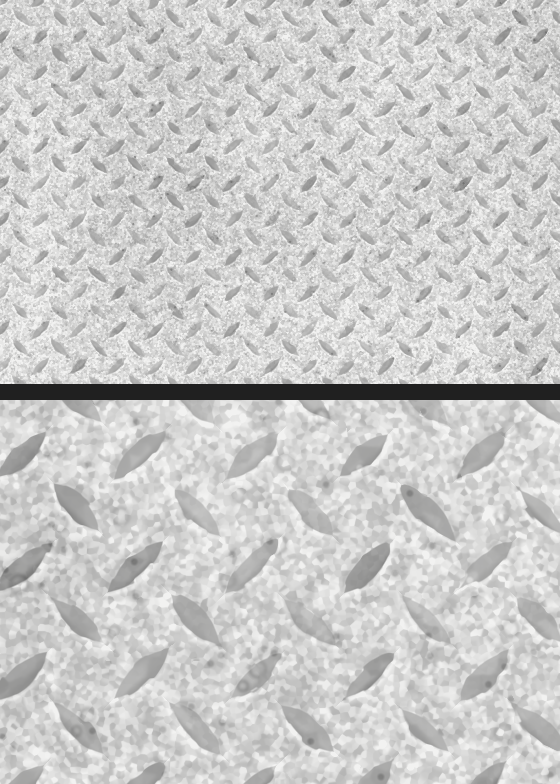
Top, the full canvas; bottom, a detail of the centre.
This texture is drawn by a Shadertoy shader. Its source:

```glsl
const vec2  PITCH       = vec2(0.1, 0.0954);     // spacing of one tread family
const vec2  ORIGIN      = vec2(0.7053, 0.5228);  // centre of one rising tread
const vec2  HALF_SIZE   = vec2(0.0305, 0.0092);  // tread half length, half width
const float TILT        = 0.77;                  // tread angle in radians
const float JITTER      = 0.0022;                // placement error of a tread
const float RISING_INK  = 0.19;                  // darkening of rising treads
const float FALLING_INK = 0.155;                 // darkening of falling treads
const float EDGE_INK    = 0.15;                  // extra shade on the lower flank
const float RIM_LIGHT   = 0.07;                  // glint below each tread
const float STEEL       = 0.838;                 // base brightness
const float GRAIN       = 0.19;
const float MOTTLE      = 0.10;
const float BLOTCH      = 0.035;
const vec3  TINT        = vec3(1.0, 1.0, 0.996);

float hash(vec2 p) {
    vec3 q = fract(p.xyx * vec3(0.1031, 0.1030, 0.0973));
    q += dot(q, q.yzx + 33.33);
    return fract((q.x + q.y) * q.z);
}

// Cellular noise: x = nearest distance, y = its random value, z = blended value
vec3 cellular(vec2 p) {
    vec2 base = floor(p);
    vec2 nearest = vec2(9.0, 0.0);
    float sum = 0.0, weights = 0.0;
    for (int j = -1; j <= 1; j++)
    for (int i = -1; i <= 1; i++) {
        vec2 cell = base + vec2(i, j);
        vec2 site = cell + vec2(hash(cell), hash(cell + 71.7));
        float dist = length(p - site);
        float value = hash(cell + 19.3);
        float weight = exp(-9.0 * dist * dist);
        if (dist < nearest.x) nearest = vec2(dist, value);
        sum += value * weight;
        weights += weight;
    }
    return vec3(nearest, sum / weights);
}

// Layered sines, roughly -1 to 1
float blotches(vec2 p) {
    float total = 0.0, amplitude = 0.6;
    for (int i = 0; i < 5; i++) {
        p = mat2(0.8, -0.6, 0.6, 0.8) * p * 1.7 + 1.3;
        p += 0.6 * sin(p.yx * 1.3);
        total += amplitude * sin(p.x) * sin(p.y);
        amplitude *= 0.72;
    }
    return total;
}

// Signed distance to a pointed lens lying along x
float lens(vec2 p, vec2 halfSize) {
    float offset = (dot(halfSize, halfSize * vec2(1, -1))) / (2.0 * halfSize.y);
    return length(vec2(p.x, abs(p.y) + offset)) - offset - halfSize.y;
}

// Brightness change from one family of treads; slant is +1 rising, -1 falling
float treads(vec2 p, float slant, float ink, vec2 rough, float pixel) {
    vec2 cell = floor(p / PITCH + 0.5);
    vec2 seed = cell + slant * 37.0;
    vec2 q = p - cell * PITCH;
    q -= JITTER * (2.0 * vec2(hash(seed), hash(seed + 5.1)) - 1.0);

    float angle = slant * TILT + 0.12 * (hash(seed + 9.7) - 0.5);
    float c = cos(angle), s = sin(angle);
    q = vec2(c * q.x + s * q.y, c * q.y - s * q.x);

    vec2 size = HALF_SIZE * (0.92 + 0.16 * vec2(hash(seed + 2.9), hash(seed + 7.3)));
    float d = lens(q, size) + 0.004 * (rough.y - 0.5);
    float wear = 0.7 + 0.5 * hash(seed + 13.1);
    float inside = 1.0 - smoothstep(-pixel, pixel, d);
    float flank = smoothstep(-0.1, -0.9, q.y / size.y);

    float shade = ink * (0.75 + 1.1 * (rough.x - 0.3)) + EDGE_INK * flank * rough.y;
    float rim = exp(-pow((d - 0.0025) / 0.0022, 2.0)) * (1.0 - inside);
    float glint = RIM_LIGHT * rim * mix(-0.35, 1.0, step(q.y, 0.0));
    return glint - wear * inside * shade;
}

void mainImage(out vec4 fragColor, in vec2 fragCoord) {
    float pixel = 1.0 / iResolution.y;
    vec2 uv = fragCoord * pixel;

    // Worn steel surface
    vec3 fine = cellular(uv * 210.0);
    vec3 medium = cellular(uv * 75.0 + 40.0);
    float stain = blotches(uv * 2.6);
    float tone = STEEL + GRAIN * (fine.z - 0.5) + MOTTLE * (medium.z - 0.5);
    tone += BLOTCH * stain + 0.025 * (0.5 - uv.y);

    // Dents with a shaded ring, denser in stained areas
    vec3 dent = cellular(uv * 27.0 + 11.0);
    float radius = 0.1 + 0.12 * hash(vec2(dent.y * 91.0, 3.0));
    float ring = exp(-pow((dent.x - radius) / 0.06, 2.0));
    float dented = smoothstep(0.72, 0.8, dent.y - 0.1 * stain + 0.12 * (uv.y - 0.5));
    tone -= dented * ring * 0.13 * medium.z;

    // Dark and bright specks
    float speck = 1.0 - smoothstep(0.1, 0.32, medium.x);
    tone += speck * (0.12 * step(0.985, medium.y) - 0.12 * step(medium.y, 0.06));

    // Two interleaved tread families
    vec2 rough = vec2(fine.z, medium.z);
    tone += treads(uv - ORIGIN, 1.0, RISING_INK, rough, pixel);
    tone += treads(uv - ORIGIN - 0.5 * PITCH, -1.0, FALLING_INK, rough, pixel);

    fragColor = vec4(clamp(tone, 0.0, 0.95) * TINT, 1.0);
}
```
